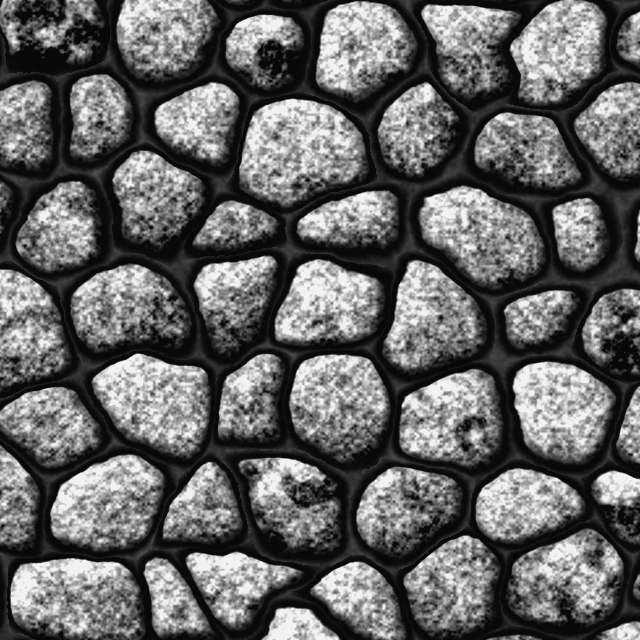
This texture is drawn by a WebGL 2 fragment shader. Its source:

```glsl
#version 300 es
precision highp float;

uniform vec2 u_resolution;
out vec4 fragColor;

const vec2 STONE_GRID = vec2(6.1, 7.0);   // stones across and up the canvas
const float JITTER = 0.62;                // scatter of stone centres
const float SIZE_SPREAD = 0.26;           // difference between large and small stones
const float CORNER_SHARPNESS = 13.0;
const float MIN_GAP = 0.035;              // half joint width, in grid cells
const float GAP_SPREAD = 0.055;
const float ROUNDING = 0.26;              // width of the curved rim
const vec2 LIGHT = vec2(-0.42, 0.91);
const float STONE_TONE = 0.67;
const float TONE_SPREAD = 0.24;
const float GRAIN_CONTRAST = 0.95;
const float RELIEF_CONTRAST = 0.75;
const float MORTAR_TONE = 0.21;
const float CREVICE_TONE = 0.035;

struct Stone {
    vec2 id;
    vec2 local;   // position relative to the stone centre
    float edge;   // rounded distance to the border
    vec2 inward;  // direction in which that distance grows
};

float hash(vec2 p) {
    return fract(sin(dot(p, vec2(127.1, 311.7))) * 43758.5453);
}

float noise(vec2 p) {
    vec2 i = floor(p), f = fract(p);
    f = f * f * (3.0 - 2.0 * f);
    return mix(mix(hash(i), hash(i + vec2(1, 0)), f.x),
               mix(hash(i + vec2(0, 1)), hash(i + vec2(1, 1)), f.x), f.y);
}

float fbm(vec2 p) {
    float sum = 0.0, amplitude = 0.533;
    for (int i = 0; i < 4; i++) {
        sum += amplitude * noise(p);
        p = mat2(1.6, 1.2, -1.2, 1.6) * p + 7.3;
        amplitude *= 0.5;
    }
    return sum;
}

vec2 stoneCentre(vec2 id) {
    vec2 scatter = vec2(hash(id + 3.1), hash(id + 17.7)) - 0.5;
    return id + 0.5 + vec2(0.5 * mod(id.y, 2.0), 0.0) + JITTER * scatter;
}

float stoneWeight(vec2 id) {
    return SIZE_SPREAD * hash(id + 41.3);
}

// Weighted Voronoi cell with softly joined borders
Stone findStone(vec2 p) {
    vec2 base = floor(p);
    Stone s;
    float nearest = 1e5;
    for (int y = -2; y <= 2; y++)
    for (int x = -2; x <= 2; x++) {
        vec2 id = base + vec2(x, y);
        vec2 offset = p - stoneCentre(id);
        float power = dot(offset, offset) - stoneWeight(id);
        if (power < nearest) {
            nearest = power;
            s.id = id;
            s.local = offset;
        }
    }
    float total = 0.0;
    vec2 slope = vec2(0.0);
    for (int y = -2; y <= 2; y++)
    for (int x = -2; x <= 2; x++) {
        vec2 id = s.id + vec2(x, y);
        if (x == 0 && y == 0) continue;
        vec2 offset = p - stoneCentre(id);
        vec2 between = offset - s.local;
        float power = dot(offset, offset) - stoneWeight(id);
        float border = (power - nearest) / (2.0 * length(between));
        float share = exp(-CORNER_SHARPNESS * border);
        total += share;
        slope += share * normalize(between);
    }
    s.edge = -log(total) / CORNER_SHARPNESS;
    s.inward = slope / total;
    return s;
}

float stoneShade(Stone s, vec2 uv, float rim, float grain) {
    float seed = hash(s.id + 71.9);
    vec2 shift = s.id * 5.37;
    float curve = 1.0 - smoothstep(0.0, ROUNDING, rim);
    float lit = dot(-s.inward, LIGHT) * curve;
    float tone = STONE_TONE + TONE_SPREAD * (seed - 0.5);
    tone += 0.27 * lit + 0.16 * dot(s.local, LIGHT);

    // One broken face per stone
    float angle = 6.2832 * hash(s.id + 9.4);
    vec2 facing = vec2(cos(angle), sin(angle));
    float ridge = dot(s.local, facing) - 0.16 + 0.22 * (fbm(uv * 22.0 + shift) - 0.5);
    tone += 0.15 * dot(facing, LIGHT) * smoothstep(-0.01, 0.03, ridge);

    // Weathered blotches, heavy on a few stones
    float blotch = fbm(uv * 24.0 + shift);
    float stain = smoothstep(0.47, 0.6, blotch + 0.1 * (grain - 0.5));
    tone -= stain * mix(0.1, 0.48, smoothstep(0.76, 0.9, hash(s.id + 28.6)));
    tone += 0.5 * (fbm(uv * 45.0 + shift) - 0.5);

    // Chiselled relief and mineral grain
    vec2 reliefStep = LIGHT * 0.004;
    float relief = fbm(uv * 65.0) - fbm(uv * 65.0 + reliefStep * 65.0);
    tone += RELIEF_CONTRAST * relief + GRAIN_CONTRAST * (grain - 0.5);
    float shadow = mix(0.25, 0.8, smoothstep(-0.5, 0.6, dot(-s.inward, LIGHT)));
    return tone * mix(shadow, 1.0, smoothstep(0.0, 0.1, rim));
}

void main() {
    vec2 uv = gl_FragCoord.xy / min(u_resolution.x, u_resolution.y);
    vec2 p = uv * STONE_GRID;
    p += 0.2 * (vec2(noise(p * 2.3), noise(p * 2.3 + 31.0)) - 0.5);
    p += 0.06 * (vec2(fbm(p * 7.0), fbm(p * 7.0 + 53.0)) - 0.5);

    Stone s = findStone(p);
    float rim = s.edge - MIN_GAP - GAP_SPREAD * hash(s.id + 63.2);
    float grain = 0.55 * noise(uv * 135.0) + 0.45 * noise(uv * 245.0 + 11.0);

    // Recessed mortar between shadowed crevices
    float mortar = mix(CREVICE_TONE, MORTAR_TONE, smoothstep(0.035, 0.11, -rim));
    mortar *= 0.35 + 0.7 * fbm(uv * 40.0) + 0.6 * grain;

    float softness = 0.012;
    float cover = smoothstep(-softness, softness, rim);
    float tone = mix(mortar, stoneShade(s, uv, rim, grain), cover);
    fragColor = vec4(vec3(clamp(tone, 0.03, 0.95)), 1.0);
}
```
